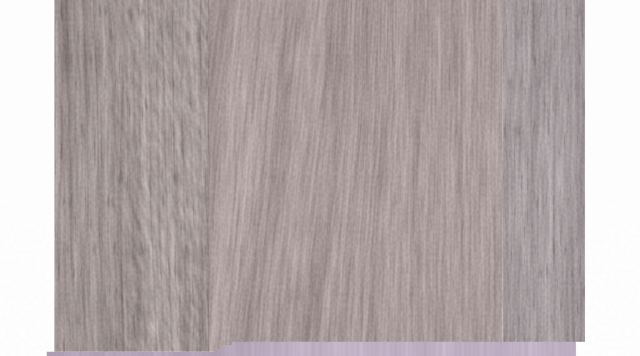
Write a WebGL 2 fragment shader that draws this texture.

```glsl
#version 300 es
precision highp float;
// Three pale grey-brown wood planks with upright grain, on white, above a lilac strip.

#define PLANK_LEFT vec3(0.635, 0.593, 0.585)
#define PLANK_MIDDLE vec3(0.660, 0.609, 0.603)
#define PLANK_RIGHT vec3(0.652, 0.615, 0.625)
#define STRIP_COLOUR vec3(0.755, 0.695, 0.775)
#define PAPER_COLOUR vec3(0.993)
#define BOARD_SIDES vec2(0.085, 0.914)
#define JOINTS vec2(0.326, 0.785)
#define GRAIN_LEAN 0.09
#define FIBRE_CONTRAST 0.075
#define BAND_CONTRAST 0.060
#define SPECKLE_CONTRAST 0.050

uniform vec2 u_resolution;
out vec4 fragColour;

vec2 gradientAt(vec2 cell) {
    vec3 h = fract(vec3(cell.xyx) * vec3(0.1031, 0.1030, 0.0973));
    h += dot(h, h.yzx + 33.33);
    float angle = 6.2832 * fract((h.x + h.y) * h.z);
    return vec2(cos(angle), sin(angle));
}

// Gradient noise, roughly -0.7 to 0.7
float noise(vec2 p) {
    vec2 i = floor(p), f = p - i;
    vec2 w = f * f * f * (f * (f * 6.0 - 15.0) + 10.0);
    vec2 e = vec2(1.0, 0.0);
    float low = mix(dot(gradientAt(i), f), dot(gradientAt(i + e), f - e), w.x);
    float high = mix(dot(gradientAt(i + e.yx), f - e.yx),
                     dot(gradientAt(i + e.xx), f - e.xx), w.x);
    return mix(low, high, w.y);
}

float edge(float at, float x, float soft) {
    return smoothstep(at - soft, at + soft, x);
}

float box(vec2 p, vec2 low, vec2 high, vec2 soft) {
    return edge(low.x, p.x, soft.x) * (1.0 - edge(high.x, p.x, soft.x))
         * edge(low.y, p.y, soft.y) * (1.0 - edge(high.y, p.y, soft.y));
}

float bump(float x, float centre, float width) {
    float d = (x - centre) / width;
    return exp(-d * d);
}

vec3 wood(vec2 uv, vec2 p, vec2 soft) {
    float inRight = edge(JOINTS.y, uv.x, soft.x);
    float inLeft = 1.0 - edge(JOINTS.x, uv.x, soft.x);
    float inMiddle = (1.0 - inLeft) * (1.0 - inRight);

    // Fibres lean in the middle plank and straighten toward its right side
    float lean = inMiddle * GRAIN_LEAN * (1.0 - smoothstep(0.50, 0.70, uv.x)) - 0.02 * inLeft;
    float wander = 0.012 * noise(vec2(p.x * 3.0, p.y * 1.7));
    vec2 g = vec2(p.x - lean * p.y + wander, p.y + 17.0 * inLeft + 41.0 * inRight);

    // Broad bands, growth lines, fine fibres and grainy speckle
    float tone = BAND_CONTRAST * noise(vec2(g.x * 11.0, g.y * 0.5));
    tone += BAND_CONTRAST * noise(vec2(g.x * 37.0 + 5.0, g.y * 0.9));
    tone += FIBRE_CONTRAST * noise(vec2(g.x * 83.0, g.y * 3.0));
    tone += FIBRE_CONTRAST * noise(vec2(g.x * 137.0 + 9.0, g.y * 9.0));
    tone += SPECKLE_CONTRAST * noise(p * vec2(131.0, 97.0) + 3.7);

    // Thin dark growth lines, strongest in the left plank
    float ridge = 1.0 - smoothstep(0.0, 0.10, abs(noise(vec2(g.x * 23.0 + 2.0, g.y * 0.35))));
    tone -= ridge * (0.012 + 0.036 * inLeft + 0.010 * inRight);

    // Short dark pores
    float pore = noise(vec2(g.x * 110.0 + 31.0, g.y * 15.0));
    tone -= 0.06 * smoothstep(0.22, 0.55, pore) * (0.6 + 0.6 * (1.0 - inMiddle));

    // Slanted flecks beside the first joint
    float fleck = noise(vec2((p.x + 0.32 * p.y) * 72.0, p.y * 19.0));
    tone += 0.085 * fleck * inLeft * smoothstep(0.13, 0.22, uv.x);

    // Wide shading: dark streaks and paler zones
    float across = uv.x - 0.045 * uv.y;
    tone -= inMiddle * 0.048 * bump(across, 0.475, 0.012);
    tone -= inMiddle * 0.022 * bump(across, 0.415, 0.025);
    tone += inMiddle * 0.020 * bump(across, 0.385, 0.010);
    tone += inLeft * (0.040 * bump(uv.x, 0.275, 0.045) - 0.022 * bump(uv.x, 0.085, 0.050));
    tone -= 0.025 * inRight * smoothstep(0.84, 0.92, uv.x);
    tone += 0.018 * bump(uv.y, 0.45, 0.30) - 0.006;

    // Joints: one dark seam, one pale seam
    tone -= 0.050 * bump(uv.x, JOINTS.x, 0.0018);
    tone += 0.030 * bump(uv.x, JOINTS.y, 0.0015);

    vec3 base = mix(mix(PLANK_MIDDLE, PLANK_LEFT, inLeft), PLANK_RIGHT, inRight);
    return base + tone;
}

vec3 lilacStrip(vec2 uv, vec2 p) {
    float bars = noise(vec2(p.x * 95.0, p.y * 4.0)) + noise(vec2(p.x * 19.0, 2.3));
    float shade = -0.06 * (1.0 - smoothstep(0.30, 0.46, uv.x));
    return STRIP_COLOUR + 0.05 * bars + shade;
}

void main() {
    vec2 uv = gl_FragCoord.xy / u_resolution;
    vec2 p = gl_FragCoord.xy / u_resolution.y;
    vec2 soft = 0.7 / u_resolution;

    vec3 colour = PAPER_COLOUR + 0.010 * noise(p * 70.0) * (1.0 - smoothstep(0.3, 0.55, uv.y));

    // Lilac strip: a thin left part and a taller right part
    float strip = max(box(uv, vec2(0.073, -0.1), vec2(0.36, 0.012), soft),
                      box(uv, vec2(0.335, -0.1), vec2(0.900, 0.045), soft));
    colour = mix(colour, lilacStrip(uv, p), strip);

    // The board's lower edge climbs in small steps past the first joint
    float stair = floor(clamp((uv.x - 0.326) / 0.012, 0.0, 3.0)) / 3.0;
    float bottom = mix(0.012, 0.040, stair);
    float board = box(uv, vec2(BOARD_SIDES.x, bottom), vec2(BOARD_SIDES.y, 1.1), soft);
    colour = mix(colour, wood(uv, p, soft), board);

    fragColour = vec4(clamp(colour, 0.0, 1.0), 1.0);
}
```
